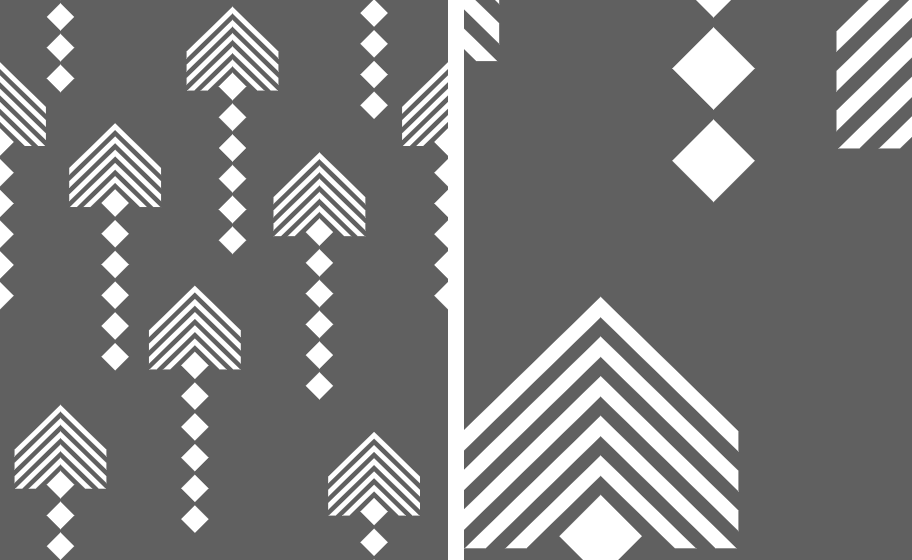
Left, the full canvas; right, a detail of the centre.
A Shadertoy shader for this pattern:

```glsl
// Seamless tile of scattered white arrows: chevron heads on tails of diamonds, over grey.

// Lengths are fractions of the canvas height.
#define GROUND       vec3(0.378)
#define INK          vec3(1.0)
#define HEAD_HALF    0.0820
#define HEAD_HEIGHT  0.1497
#define SLOPE        0.975
#define BAND_PITCH   0.0236
#define BAND_WIDTH   0.0122
#define BAND_COUNT   5.0
#define GEM_START    0.1425
#define GEM_PITCH    0.0549
#define GEM_RADIUS   0.0246
#define GEM_COUNT    6.0

// Arrow tips as fractions of the tile, measured from the top left.
const vec2 TIPS[7] = vec2[7](
    vec2(0.519, 0.012), vec2(0.000, 0.111), vec2(0.257, 0.220),
    vec2(0.713, 0.272), vec2(0.435, 0.510), vec2(0.135, 0.723),
    vec2(0.835, 0.771));

// Index of the nearest repeat, limited to the first count items.
float nearestIndex(float t, float pitch, float count) {
    return clamp(floor(t / pitch + 0.5), 0.0, count - 1.0);
}

// Stacked chevrons, cut off at the sides and the bottom.
float headDistance(vec2 p) {
    float x = abs(p.x);
    float t = p.y - SLOPE * x - 0.5 * BAND_WIDTH;
    t -= BAND_PITCH * nearestIndex(t, BAND_PITCH, BAND_COUNT);
    float band = (abs(t) - 0.5 * BAND_WIDTH) / sqrt(1.0 + SLOPE * SLOPE);
    return max(band, max(x - HEAD_HALF, p.y - HEAD_HEIGHT));
}

// Column of diamonds hanging below the head.
float tailDistance(vec2 p) {
    float y = p.y - GEM_START;
    y -= GEM_PITCH * nearestIndex(y, GEM_PITCH, GEM_COUNT);
    return (abs(p.x) + abs(y) - GEM_RADIUS) * sqrt(0.5);
}

void mainImage(out vec4 fragColor, in vec2 fragCoord) {
    vec2 uv = fragCoord / iResolution.xy;
    uv.y = 1.0 - uv.y;
    vec2 tileSize = vec2(iResolution.x / iResolution.y, 1.0);

    // Wrap each offset around the tile, leaving a margin above the tip.
    vec2 margin = vec2(0.5, 0.1);
    float d = 1.0;
    for (int i = 0; i < 7; i++) {
        vec2 p = (fract(uv - TIPS[i] + margin) - margin) * tileSize;
        d = min(d, min(headDistance(p), tailDistance(p)));
    }

    // One-pixel edge smoothing.
    float ink = clamp(0.5 - d * iResolution.y, 0.0, 1.0);
    fragColor = vec4(mix(GROUND, INK, ink), 1.0);
}
```
